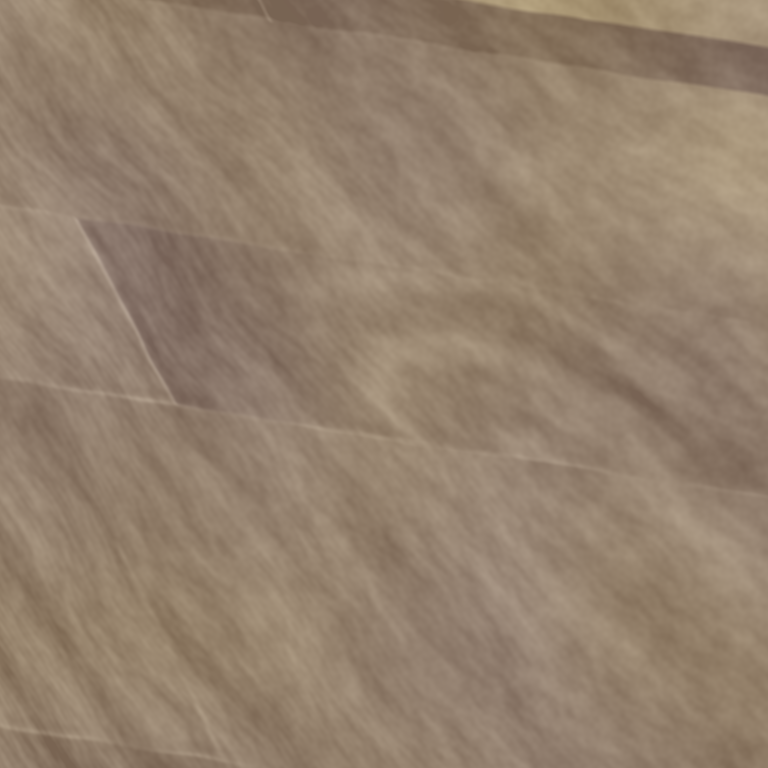
This texture is drawn by a Shadertoy shader. Its source:

```glsl
// Weathered brown sandstone slabs with slanted joints. Gradient noise stretched
// along a bent flow field gives the veins; one slab carries nested arches, and
// thin pale seams and tonal panels mark where the slabs meet.

#define DARK_STONE vec3(0.495, 0.415, 0.345)
#define LIGHT_STONE vec3(0.680, 0.610, 0.530)
#define OCHRE_TINT vec3(0.012, 0.010, -0.030)
#define BASE_TONE 0.43
#define VEIN_CONTRAST 0.46
#define GRAIN_CONTRAST 0.27
#define JOINT_SLOPE 0.155
#define CROSS_SLOPE 0.526
#define SEAM_WIDTH 0.0035
#define EDGE_SOFTNESS 0.004

const float JOINTS[5] = float[5](0.055, 0.508, 0.733, 1.030, 1.093);
const float SEAM_GLOW[5] = float[5](0.28, 0.36, 0.13, 0.08, 0.12);

vec2 gradientAt(vec2 cell) {
    vec3 h = fract(vec3(cell.xyx) * vec3(0.1031, 0.1030, 0.0973));
    h += dot(h, h.yzx + 33.33);
    float angle = 6.2832 * fract((h.x + h.y) * h.z);
    return vec2(cos(angle), sin(angle));
}

float gradientNoise(vec2 p) {
    vec2 i = floor(p), f = p - i;
    vec2 w = f * f * f * (f * (f * 6.0 - 15.0) + 10.0);
    vec2 e = vec2(0.0, 1.0);
    float low = mix(dot(gradientAt(i), f), dot(gradientAt(i + e.yx), f - e.yx), w.x);
    float high = mix(dot(gradientAt(i + e), f - e), dot(gradientAt(i + e.yy), f - e.yy), w.x);
    return mix(low, high, w.y);
}

// Soft step and soft interval
float after(float edge, float x) {
    return smoothstep(edge - EDGE_SOFTNESS, edge + EDGE_SOFTNESS, x);
}

float between(float a, float b, float x) {
    return after(a, x) * (1.0 - after(b, x));
}

float seam(float d) {
    return exp(-d * d / (SEAM_WIDTH * SEAM_WIDTH));
}

// Steep veins at lower left that lean over toward the upper right
float flowAcross(vec2 p) {
    return p.x * (1.65 - 0.5 * p.x - 0.35 * p.y) + p.y;
}

// Long tilted ellipses whose blunt end forms the arches
float archAcross(vec2 p) {
    vec2 q = p - vec2(0.69, 0.415);
    vec2 axis = vec2(0.87, -0.49);
    return length(vec2(0.45 * dot(q, axis), dot(q, vec2(-axis.y, axis.x))));
}

float veins(float across, float along, float seed) {
    float broad = gradientNoise(vec2(across * 8.0 + seed, along * 1.6 + seed));
    float medium = gradientNoise(vec2(across * 19.0 - seed, along * 4.5));
    return broad + 0.75 * medium;
}

void mainImage(out vec4 fragColor, in vec2 fragCoord) {
    vec2 uv = fragCoord / iResolution.y;
    vec2 warp = vec2(gradientNoise(uv * 5.0 + 3.7), gradientNoise(uv * 5.0 + 19.1));
    vec2 p = uv + 0.022 * warp;
    float wobble = 0.004 * gradientNoise(uv * 14.0);
    float v = uv.y + JOINT_SLOPE * uv.x + wobble;
    float u = uv.x + CROSS_SLOPE * uv.y + wobble;

    // Veins, with the arches confined to the middle slab
    float across = flowAcross(p);
    float along = 0.6 * p.x - 0.8 * p.y;
    float middleSlab = between(JOINTS[1], JOINTS[2], v);
    float archArea = middleSlab * smoothstep(0.36, 0.46, uv.x);
    float straight = mix(veins(across, along, 4.3), veins(across, along, 11.6), after(JOINTS[1], v));
    float arch = archAcross(p);
    float arches = 0.8 * gradientNoise(vec2(arch * 24.0 + 2.4, along * 2.5))
                 + 0.6 * gradientNoise(vec2(arch * 48.0, along * 6.0));
    arches -= 0.35 * exp(-pow((arch - 0.135) / 0.018, 2.0));
    float tone = BASE_TONE + VEIN_CONTRAST * mix(straight, arches, archArea);

    // Fine grain drawn out along the veins
    float grain = gradientNoise(vec2(across * 42.0, along * 17.0))
                + 0.75 * gradientNoise(vec2(across * 82.0, along * 38.0))
                + 0.35 * gradientNoise(uv * 110.0);
    tone += GRAIN_CONTRAST * grain;
    tone += 0.25 * gradientNoise(uv * 3.2 + 7.0);

    // Tonal panels
    float cross = 0.477;
    float shade = middleSlab * after(cross, u) * (1.0 - smoothstep(0.22, 0.50, uv.x));
    float paleEnd = middleSlab * (1.0 - after(cross, u));
    float darkBand = between(JOINTS[3], JOINTS[4], v) * smoothstep(0.12, 0.20, uv.x);
    float paleTop = after(JOINTS[4], v) * smoothstep(0.4, 0.6, uv.x);
    float lowCorner = (1.0 - after(JOINTS[0], v)) * (1.0 - smoothstep(0.24, 0.32, uv.x));
    float sandPatch = exp(-dot(uv - vec2(0.98, 0.82), uv - vec2(0.98, 0.82)) / 0.022)
                    * (1.0 - after(JOINTS[3], v));
    tone += 0.13 * paleEnd - 0.25 * shade - 0.34 * darkBand - 0.28 * lowCorner;
    tone += 0.46 * paleTop + 0.33 * sandPatch;

    // Pale long seams with a broken strength
    float wear = clamp(0.75 + 1.3 * gradientNoise(uv * vec2(9.0, 5.0)), 0.2, 1.2);
    for (int k = 0; k < 5; k++) {
        float d = v - JOINTS[k];
        float fade = k == 0 ? 1.0 - smoothstep(0.26, 0.36, uv.x) : 1.0 - 0.5 * uv.x;
        tone += SEAM_GLOW[k] * fade * wear * (seam(d) - 0.35 * seam((d - 0.012) * 0.5));
    }

    // Short cross seams
    tone += 0.48 * middleSlab * (seam(u - cross) - 0.3 * seam((u - cross - 0.012) * 0.5));
    tone += 0.24 * wear * seam((u - 0.302 - 0.04 * (uv.y - 0.16)) * 0.75) * between(0.06, 0.32, v);
    tone += 0.45 * seam(u - 0.863) * after(1.026, v);

    // Stone colour, drifting between ochre and rosy grey
    float ochre = 0.9 * gradientNoise(p * vec2(3.5, 2.8) + 31.0) + sandPatch + paleTop - 0.35 * shade;
    vec3 color = mix(DARK_STONE, LIGHT_STONE, clamp(tone, -0.12, 1.2));
    fragColor = vec4(color + OCHRE_TINT * ochre, 1.0);
}
```
